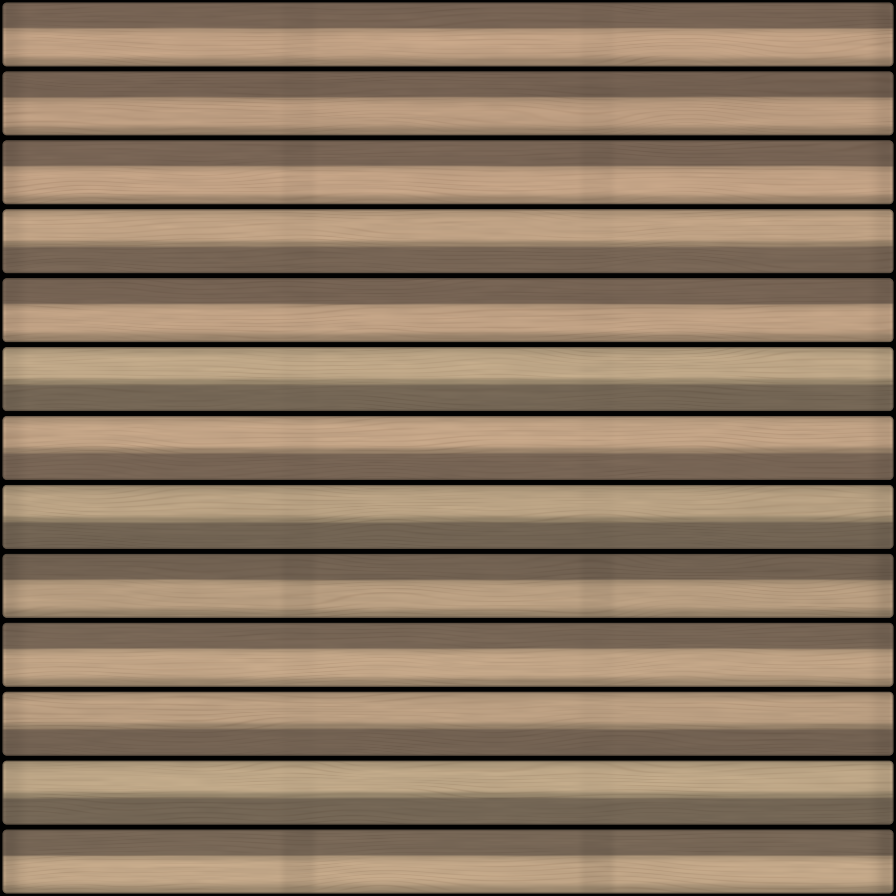
Write a WebGL 2 fragment shader that draws this texture.

```glsl
#version 300 es
precision highp float;
// Thirteen horizontal wooden slats separated by narrow black gaps.
// Each slat has a dark and a light face, flipped from slat to slat, and is
// covered with arched growth rings, fine fibres and soft tonal patches.

uniform vec2 u_resolution;
out vec4 outColor;

const float SLATS = 13.0;
const int DARK_TOP_BITS = 7449;      // bit i set: slat i has its dark face on top
const float HALF_GAP = 0.0027;       // half the gap between slats, canvas units
const float CORNER = 0.005;          // corner radius, canvas units
const float GRAIN_REPEATS = 3.0;     // arched figures along one slat
const float RING_COUNT = 13.0;       // growth rings across one slat
const float RING_DEPTH = 0.075;
const float FIBRE_DEPTH = 0.085;
const float TINT_DEPTH = 0.035;

const vec3 GAP_COLOR = vec3(0.008, 0.009, 0.006);
const vec3 EDGE_COLOR = vec3(0.27, 0.23, 0.19);
const vec3 DARK_WOOD = vec3(0.45, 0.385, 0.323);
const vec3 MID_WOOD = vec3(0.585, 0.505, 0.41);
const vec3 LIGHT_WOOD = vec3(0.735, 0.627, 0.512);

float hash(vec2 p) {
    return fract(sin(dot(p, vec2(127.1, 311.7))) * 43758.5453);
}

float noise(vec2 p) {
    vec2 i = floor(p);
    vec2 f = fract(p);
    f = f * f * (3.0 - 2.0 * f);
    float low = mix(hash(i), hash(i + vec2(1.0, 0.0)), f.x);
    float high = mix(hash(i + vec2(0.0, 1.0)), hash(i + vec2(1.0, 1.0)), f.x);
    return mix(low, high, f.y);
}

float roundedBox(vec2 p, vec2 halfSize, float radius) {
    vec2 q = abs(p) - halfSize + radius;
    return length(max(q, 0.0)) + min(max(q.x, q.y), 0.0) - radius;
}

// Face colours down a slat; t runs from 0 at its top to 1 at its bottom.
vec3 faceColor(float t, bool darkTop) {
    if (darkTop) {
        vec3 c = mix(LIGHT_WOOD, MID_WOOD, 0.6 * (1.0 - smoothstep(0.40, 0.54, t)));
        c = mix(c, MID_WOOD, smoothstep(0.80, 0.93, t));
        return mix(DARK_WOOD, c, smoothstep(0.385, 0.425, t));
    }
    vec3 c = mix(MID_WOOD, LIGHT_WOOD, 0.45 + 0.55 * smoothstep(0.04, 0.18, t));
    c = mix(c, MID_WOOD, smoothstep(0.45, 0.54, t));
    return mix(c, DARK_WOOD, smoothstep(0.56, 0.61, t));
}

// Thin dark lines along the contours of a gently arched height field.
float growthRings(vec2 uv, float id) {
    float arch = fract(uv.x * GRAIN_REPEATS + 0.22 + 0.12 * hash(vec2(id, 4.0))) - 0.5;
    float bend = 0.25 * exp(-arch * arch * 22.0) * (uv.y - 0.35);
    float wave = 0.22 * noise(vec2(uv.x * 9.0 + id * 17.0, uv.y * 2.0));
    float field = (uv.y + bend + wave) * RING_COUNT;
    field += 1.2 * noise(vec2(uv.x * 3.0, uv.y * 5.0 + id * 31.0));
    float ring = pow(0.5 + 0.5 * sin(6.2832 * field), 4.0);
    return ring * noise(vec2(uv.x * 14.0 + id * 7.0, uv.y * 9.0));
}

float fibres(vec2 uv, float id) {
    float broad = noise(vec2(uv.x * 6.0 + id * 13.0, uv.y * 11.0));
    float fine = noise(vec2(uv.x * 38.0 + id * 5.0, uv.y * 29.0));
    return 0.5 * broad + 0.5 * fine - 0.5;
}

void main() {
    vec2 p = gl_FragCoord.xy / u_resolution;
    float pixel = 1.0 / min(u_resolution.x, u_resolution.y);

    // Slat index and local coordinates
    float id = floor(p.y * SLATS);
    float pitch = 1.0 / SLATS;
    vec2 local = vec2(p.x - 0.5, (fract(p.y * SLATS) - 0.5) * pitch);
    vec2 halfSize = vec2(0.5, 0.5 * pitch) - HALF_GAP;
    float t = 0.5 - 0.5 * local.y / halfSize.y;
    bool darkTop = ((DARK_TOP_BITS >> int(id)) & 1) == 1;
    vec2 uv = vec2(p.x, t);

    // Wood faces with a reddish or olive tint for each slat
    vec3 color = faceColor(t + 0.012 * (noise(vec2(p.x * 10.0, id)) - 0.5), darkTop);
    float warmth = hash(vec2(id, 2.7)) - 0.5;
    color *= 1.0 + TINT_DEPTH * warmth * vec3(1.0, -0.7, -0.3);
    color *= 1.0 + 0.05 * (hash(vec2(id, 8.3)) - 0.5);

    // Grain and fibres
    color *= 1.0 + FIBRE_DEPTH * fibres(uv, id);
    color *= 1.02 - RING_DEPTH * growthRings(uv, id) * vec3(0.8, 1.0, 1.15);

    // Faint dark patches at the grain seams and shaded slat ends
    float seam = abs(fract(p.x * GRAIN_REPEATS + 0.5) - 0.5) / GRAIN_REPEATS;
    float seamDepth = darkTop ? 0.07 * hash(vec2(id, 6.1)) : 0.015;
    color *= 1.0 - seamDepth * (1.0 - smoothstep(0.012, 0.024, seam));
    float endDistance = 0.5 - abs(local.x);
    color *= 1.0 - 0.05 * (1.0 - smoothstep(0.018, 0.034, endDistance));
    color *= 1.0 + 0.08 * (1.0 - smoothstep(0.005, 0.008, endDistance));

    // Soft worn rim, then the black gap
    float d = roundedBox(local, halfSize, CORNER);
    color = mix(color, EDGE_COLOR, 0.6 * smoothstep(-0.0028, 0.0, d));
    color = mix(color, GAP_COLOR, smoothstep(-0.5 * pixel, 0.5 * pixel, d));
    outColor = vec4(color, 1.0);
}
```
